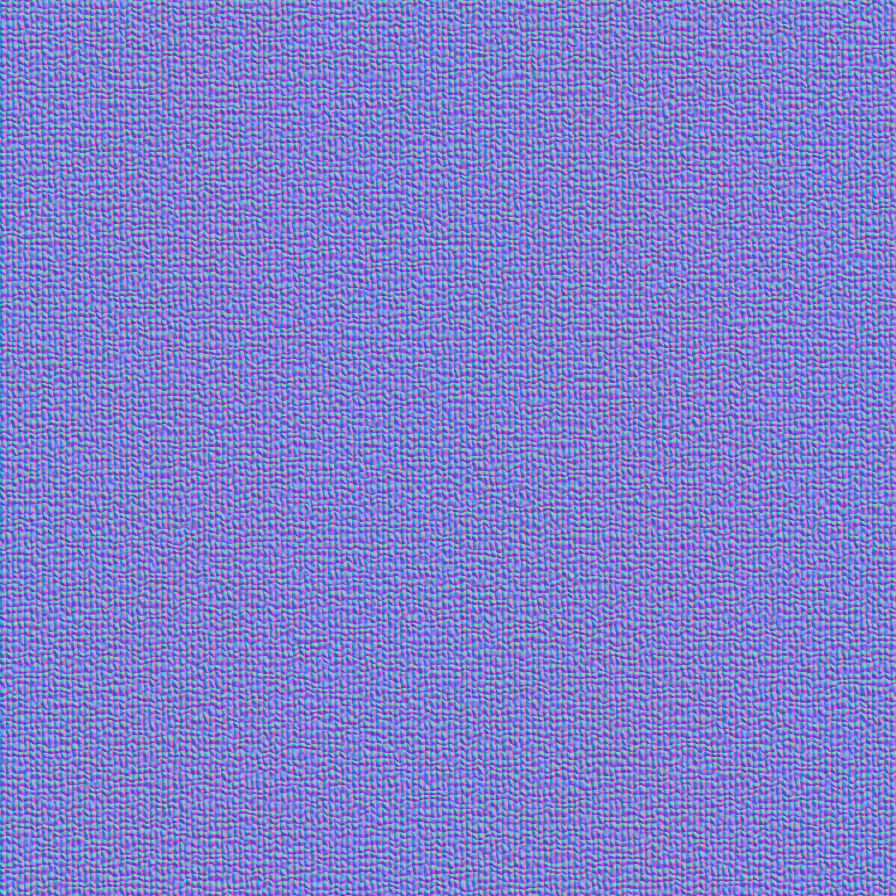
A WebGL 2 fragment shader for this texture map:

```glsl
#version 300 es
precision highp float;

uniform vec2 u_resolution;
out vec4 fragColor;

const float TAU = 6.2831853;
const vec2 THREADS = vec2(150.0, 124.0);

// Unit gradient for a lattice corner
vec2 cornerGradient(vec2 corner, float seed) {
    uvec2 c = uvec2(corner);
    uint h = c.x * 7919u + c.y * 104729u + uint(seed) * 15731u;
    h = (h ^ (h >> 15u)) * 739397u;
    h = (h ^ (h >> 13u)) * 668265u;
    h ^= h >> 16u;
    float angle = float(h & 65535u) / 65536.0 * TAU;
    return vec2(cos(angle), sin(angle));
}

// Gradient noise that wraps after "period" cells over the unit square
float wrappedNoise(vec2 uv, vec2 period, float seed) {
    vec2 p = uv * period;
    vec2 cell = floor(p);
    vec2 f = p - cell;
    vec2 lo = mod(cell, period);
    vec2 hi = mod(cell + 1.0, period);
    vec2 w = f * f * f * (f * (f * 6.0 - 15.0) + 10.0);
    float a = dot(cornerGradient(lo, seed), f);
    float b = dot(cornerGradient(vec2(hi.x, lo.y), seed), f - vec2(1.0, 0.0));
    float c = dot(cornerGradient(vec2(lo.x, hi.y), seed), f - vec2(0.0, 1.0));
    float d = dot(cornerGradient(hi, seed), f - 1.0);
    return 1.4 * mix(mix(a, b, w.x), mix(c, d, w.x), w.y);
}

// Cloth height, in thread widths
float clothHeight(vec2 uv) {
    vec2 thread = uv * THREADS;

    // Columns stay fairly straight; rows break up from one column to the next
    thread.x += 0.26 * wrappedNoise(uv, vec2(75.0, 80.0), 1.0);
    thread.y += 0.50 * wrappedNoise(uv, vec2(112.0, 70.0), 3.0)
              + 0.40 * wrappedNoise(uv, vec2(28.0, 48.0), 4.0);

    // Rounded stitches with narrow grooves between them
    vec2 wave = sin(0.5 * TAU * thread);
    vec2 dome = sqrt(wave * wave + 0.03);
    float bulge = 0.40 + 0.16 * wrappedNoise(uv, vec2(48.0, 84.0), 5.0);
    float height = 0.24 * dome.x + bulge * dome.y * (0.25 + 0.75 * dome.x);

    // Loose fibres and knots
    height += 0.24 * wrappedNoise(uv, vec2(163.0, 151.0), 7.0);
    height += 0.10 * wrappedNoise(uv, vec2(230.0, 210.0), 8.0);
    return height;
}

void main() {
    vec2 uv = gl_FragCoord.xy / u_resolution;

    // Central differences, widened when pixels are coarse
    vec2 reach = max(vec2(0.0006), 0.35 / u_resolution);
    vec2 dx = vec2(reach.x, 0.0);
    vec2 dy = vec2(0.0, reach.y);
    vec2 slope = vec2(clothHeight(uv + dx) - clothHeight(uv - dx),
                      clothHeight(uv + dy) - clothHeight(uv - dy))
               / (2.0 * reach * THREADS);

    // Encode the surface direction as colour, softened across the threads
    vec3 normal = normalize(vec3(-slope, 0.85));
    fragColor = vec4(0.5 + 0.5 * normal * vec3(0.74, 0.64, 0.92), 1.0);
}
```
